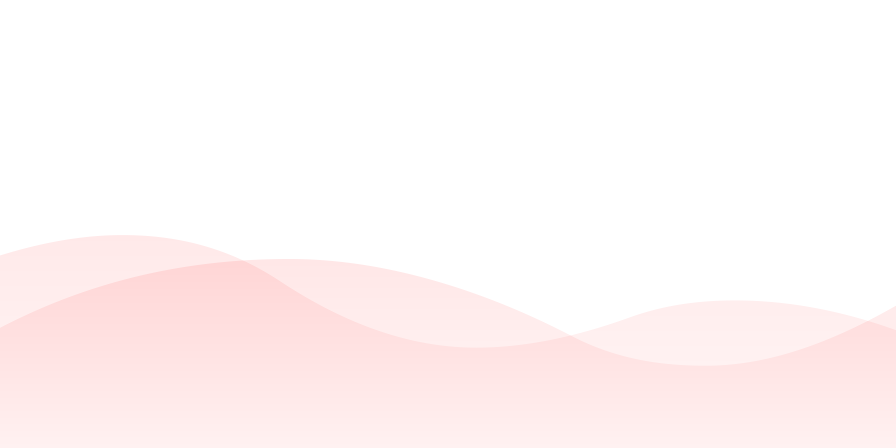
This background is drawn by a Shadertoy shader. Its source:

```glsl
// Two translucent pink waves overlapping along the bottom of a white page.

const vec3 PAPER = vec3(1.0);
const vec3 CORAL = vec3(1.0, 0.3, 0.3);
const int KNOTS = 7;

// Cubic through two knots, each given as (x, height, slope).
float hermite(float x, vec3 a, vec3 b) {
    float span = b.x - a.x;
    float t = clamp((x - a.x) / span, 0.0, 1.0);
    float s = 1.0 - t;
    float height = mix(a.y, b.y, t * t * (3.0 - 2.0 * t));
    return height + span * t * s * (a.z * s - b.z * t);
}

// Smooth crest line passing through all knots.
float crest(float x, vec3 knots[KNOTS]) {
    float height = knots[0].y;
    for (int i = 0; i < KNOTS - 1; i++) {
        if (x >= knots[i].x) height = hermite(x, knots[i], knots[i + 1]);
    }
    return height;
}

// Tints the area below a crest, with opacity rising linearly with height.
vec3 addWave(vec3 base, vec2 p, float top, float footAlpha, float alphaRise, float pixel) {
    float coverage = clamp((top - p.y) / pixel + 0.5, 0.0, 1.0);
    return mix(base, CORAL, coverage * (footAlpha + alphaRise * p.y));
}

void mainImage(out vec4 fragColor, in vec2 fragCoord) {
    // Canvas units: two wide, one high.
    vec2 p = fragCoord / iResolution.xy * vec2(2.0, 1.0);
    float pixel = 1.0 / iResolution.y;

    // Wave with its main crest at the left and a low one at the right.
    vec3 leftWave[KNOTS] = vec3[KNOTS](
        vec3(0.0, 0.4297, 0.31), vec3(0.2734, 0.4753, 0.0),
        vec3(0.625, 0.3724, -0.66), vec3(1.0625, 0.224, 0.0),
        vec3(1.4063, 0.2917, 0.36), vec3(1.6406, 0.3294, 0.0),
        vec3(2.0, 0.263, -0.36));

    // Broad wave with a trough at the right.
    vec3 broadWave[KNOTS] = vec3[KNOTS](
        vec3(0.0, 0.2682, 0.52), vec3(0.3229, 0.387, 0.227),
        vec3(0.6458, 0.4219, 0.0), vec3(0.9609, 0.376, -0.28),
        vec3(1.276, 0.25, -0.52), vec3(1.5755, 0.1836, 0.0),
        vec3(2.0, 0.3177, 0.57));

    // Layer both waves over the page.
    vec3 color = PAPER;
    color = addWave(color, p, crest(p.x, leftWave), 0.043, 0.168, pixel);
    color = addWave(color, p, crest(p.x, broadWave), 0.036, 0.236, pixel);
    fragColor = vec4(color, 1.0);
}
```
